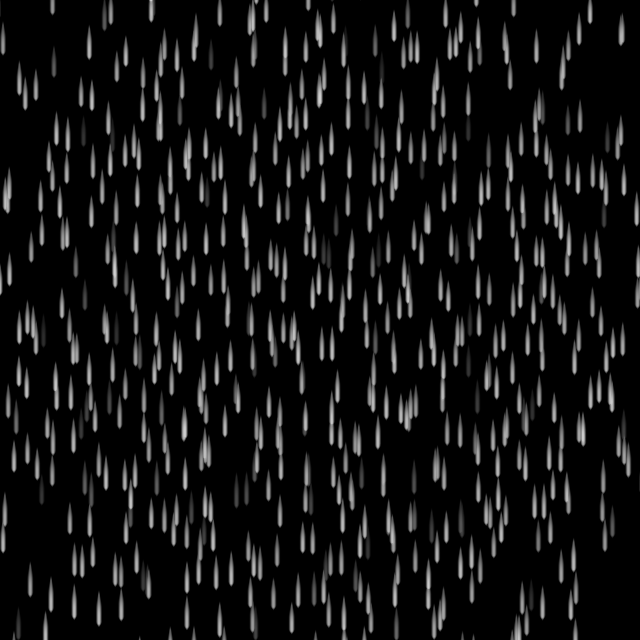
Write a Shadertoy shader that draws this texture.

```glsl
vec4 hash4(vec3 p) {
    vec4 q = fract(p.xyzx * vec4(0.1031, 0.1030, 0.0973, 0.1099));
    q += dot(q, q.wzxy + 33.33);
    return fract((q.xxyz + q.yzzw) * q.zywx);
}

// Soft falling streak: rounded base, tapered and fading tip
float streak(vec2 offset, float halfWidth, float len) {
    float along = offset.y / len + 0.5;
    if (along <= 0.0 || along >= 1.0) return 0.0;
    float base = sqrt(smoothstep(0.0, 0.18, along));
    float tip = 1.0 - smoothstep(0.5, 1.0, along);
    float width = halfWidth * base * mix(0.3, 1.0, tip);
    float across = 1.0 - smoothstep(0.1, 1.0, abs(offset.x) / max(width, 0.0001));
    float glow = smoothstep(0.0, 0.12, along) * mix(1.0, 0.5, smoothstep(0.3, 0.9, along));
    return across * glow * smoothstep(1.0, 0.85, along);
}

// One layer of drops scattered over a jittered grid
float rainLayer(vec2 uv, float seed) {
    vec2 grid = vec2(22.0, 17.0);
    vec2 shifted = uv + seed * vec2(0.137, 0.291);
    vec2 home = floor(shifted * grid);
    float light = 0.0;
    for (int y = -1; y <= 1; y++) {
        for (int x = -1; x <= 1; x++) {
            vec2 cell = home + vec2(x, y);
            vec4 place = hash4(vec3(cell, seed * 17.0));
            vec4 look = hash4(vec3(cell, seed * 17.0 + 5.0));
            vec2 center = (cell + place.xy) / grid;

            // Drops thin out towards the border
            float radius = length(center - shifted + uv - 0.5);
            float density = 1.0 - 0.7 * smoothstep(0.28, 0.72, radius);
            if (place.z > density) continue;

            float brightness = mix(0.58, 0.74, look.x);
            if (look.y < 0.16) brightness *= mix(0.25, 0.7, look.z);
            float len = mix(0.052, 0.061, look.w);
            float drop = brightness * streak(shifted - center, 0.0056, len);
            light = max(light, drop) + 0.15 * min(light, drop);
        }
    }
    return light;
}

void mainImage(out vec4 fragColor, in vec2 fragCoord) {
    vec2 uv = fragCoord / iResolution.xy;
    float first = rainLayer(uv, 1.0);
    float second = rainLayer(uv, 2.0);
    float light = max(first, second) + 0.15 * min(first, second);
    fragColor = vec4(vec3(light), 1.0);
}
```
